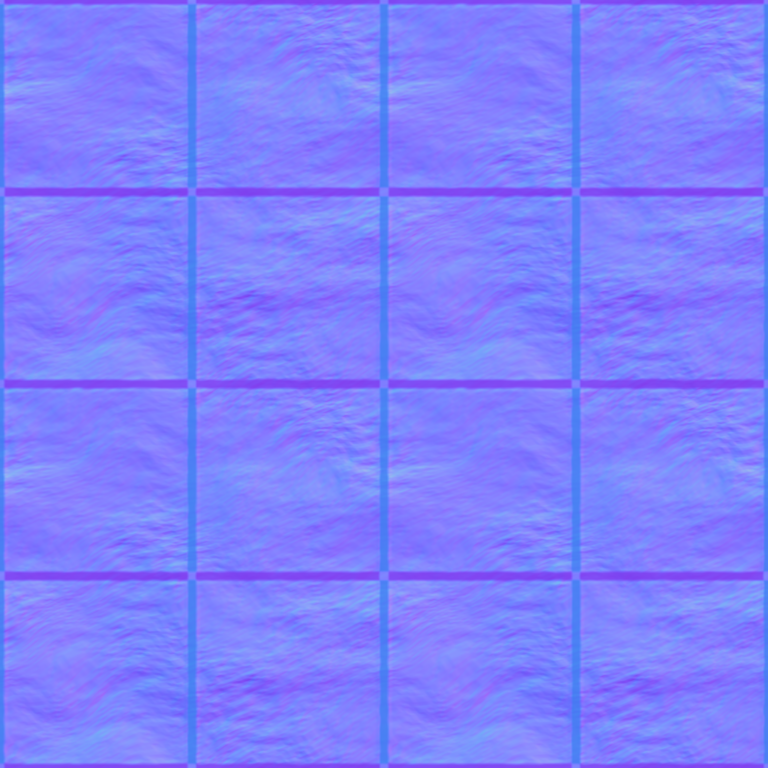
Write a Shadertoy shader that draws this texture map.

```glsl
float hash(vec2 p) {
    return fract(sin(dot(p, vec2(127.1, 311.7))) * 43758.5453);
}

// Value noise that wraps after a whole number of cells
float wrapNoise(vec2 p, vec2 period, float seed) {
    vec2 cell = floor(p), f = p - cell;
    f = f * f * f * (f * (f * 6.0 - 15.0) + 10.0);
    vec2 lo = mod(cell, period) + seed;
    vec2 hi = mod(cell + 1.0, period) + seed;
    return mix(mix(hash(lo), hash(vec2(hi.x, lo.y)), f.x),
               mix(hash(vec2(lo.x, hi.y)), hash(hi), f.x), f.y);
}

// Stone relief: broad flat strata, then finer slanted creases
float stoneHeight(vec2 u) {
    float rough = smoothstep(0.4, 0.9, wrapNoise(u * 5.0, vec2(5.0), 61.0));
    u += 0.05 * vec2(wrapNoise(u * 4.0, vec2(4.0), 17.0),
                     wrapNoise(u * 6.0, vec2(6.0), 43.0));
    float height = 0.0, amplitude = 0.016;
    vec2 freq = vec2(3.0, 7.0);
    for (int i = 0; i < 5; i++) {
        float seed = 7.3 * float(i) + 3.0;
        if (i < 2) {
            height += amplitude * wrapNoise(u * freq, freq, seed);
        } else {
            vec2 slanted = freq * vec2(u.x + u.y, u.y - 0.5 * u.x);
            height += amplitude * (0.65 + 0.7 * rough)
                    * wrapNoise(slanted, freq * vec2(1.0, 0.5), seed);
        }
        freq *= 2.0;
        amplitude *= 0.46;
    }
    return height;
}

void mainImage(out vec4 fragColor, in vec2 fragCoord) {
    vec2 p = fragCoord / iResolution.xy * 4.0;
    vec2 u = p * 0.5; // the relief recurs every two tiles

    // Surface slope
    vec2 e = vec2(0.0015, 0.0);
    vec2 slope = vec2(stoneHeight(u + e.xy) - stoneHeight(u - e.xy),
                      stoneHeight(u + e.yx) - stoneHeight(u - e.yx)) / (2.0 * e.x);
    vec2 tilt = -slope;
    tilt.x += 0.25 * tilt.y;
    tilt += vec2(0.01, 0.02);

    // Joints with slightly worn edges
    vec2 offset = p - round(p);
    float wear = wrapNoise(u * 40.0, vec2(40.0), 29.0) - 0.5;
    vec2 dist = abs(offset) + 0.007 * wear;
    vec2 joint = 1.0 - smoothstep(vec2(0.012), vec2(0.031), dist);
    vec2 lip = smoothstep(0.022, 0.034, dist) * (1.0 - smoothstep(0.034, 0.052, dist));
    lip *= 1.0 + wear;
    lip *= 1.0 - joint.yx;

    // Each joint leans one way; crossings stay level
    tilt *= 1.0 - 0.75 * max(joint.x, joint.y);
    tilt.x += 0.09 * lip.x * step(0.0, offset.x) - 0.05 * lip.x * step(offset.x, 0.0);
    tilt.y += lip.y * mix(0.12, 0.06, step(0.0, offset.y));
    tilt -= vec2(0.41, 0.43) * joint * (1.0 - joint.yx);

    vec3 normal = vec3(tilt, sqrt(max(0.0, 1.0 - dot(tilt, tilt))));
    fragColor = vec4(0.5 + 0.5 * normal, 1.0);
}
```
